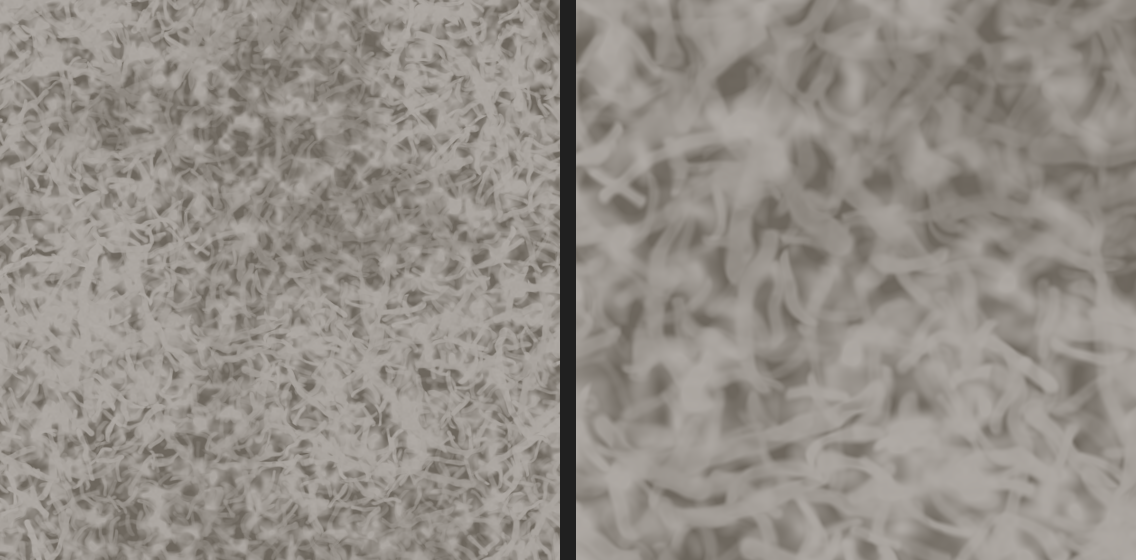
Left: the whole. Right: its middle third, enlarged.
A WebGL 1 fragment shader for this texture:

```glsl
precision highp float;
// Pale matted fibres, short and curved, over a mottled grey-brown ground.

uniform vec2 u_resolution;

#define DARK_COLOR vec3(0.42, 0.395, 0.36)
#define LIGHT_COLOR vec3(0.69, 0.67, 0.65)
#define GROUND_TONE 0.49
#define GROUND_CONTRAST 1.9
#define GROUND_SCALE 42.0
#define PATCH_SCALE 5.0
#define PATCH_CONTRAST 0.35
#define WARP_AMOUNT 0.007
#define EDGE_SOFTNESS 0.0022
#define MAX_BEND 0.45

float hash(vec2 p) {
  vec3 q = fract(vec3(p.xyx) * vec3(0.1031, 0.1030, 0.0973));
  q += dot(q, q.yzx + 33.33);
  return fract((q.x + q.y) * q.z);
}

float noise(vec2 p) {
  vec2 cell = floor(p);
  vec2 f = fract(p);
  f = f * f * (3.0 - 2.0 * f);
  float low = mix(hash(cell), hash(cell + vec2(1.0, 0.0)), f.x);
  float high = mix(hash(cell + vec2(0.0, 1.0)), hash(cell + vec2(1.0)), f.x);
  return mix(low, high, f.y);
}

// Distance from p to a bent strand centred on the origin, lying along x.
float strandDistance(vec2 p, float halfLength, float bend) {
  p.y += bend * (p.x * p.x - 0.3 * halfLength * halfLength);
  p.x -= clamp(p.x, -halfLength, halfLength);
  return length(p);
}

// Lays one strand per grid cell over the tone; lengths are in cells.
float layFibres(float tone, vec2 uv, float cells, float halfLength,
                float halfWidth, float minOpacity, float seed) {
  vec2 p = uv * cells + seed * 7.3;
  vec2 home = floor(p);
  float soft = EDGE_SOFTNESS * cells;
  float ragged = mix(0.72, 1.0, smoothstep(0.2, 0.6, noise(uv * 115.0 + seed)));
  for (int j = -1; j <= 1; j++) {
    for (int i = -1; i <= 1; i++) {
      vec2 cell = home + vec2(float(i), float(j));
      vec2 key = cell + seed * 31.0;
      vec2 centre = cell + vec2(hash(key + 11.0), hash(key + 23.0));
      float angle = 6.2832 * hash(key + 37.0);
      float c = cos(angle);
      float s = sin(angle);
      vec2 local = mat2(c, -s, s, c) * (p - centre);
      float size = mix(0.55, 1.0, hash(key + 53.0));
      float bend = MAX_BEND * (2.0 * hash(key + 71.0) - 1.0);
      float width = halfWidth * cells * mix(0.7, 1.2, hash(key + 89.0));
      float d = strandDistance(local, halfLength * size, bend);
      float cover = 1.0 - smoothstep(width - soft, width + soft, d);
      float opacity = mix(minOpacity, 1.0, hash(key + 97.0)) * ragged;
      float strandTone = mix(0.88, 1.0, hash(key + 113.0));
      tone = mix(tone, strandTone, cover * opacity);
    }
  }
  return tone;
}

void main() {
  vec2 uv = gl_FragCoord.xy / u_resolution;

  // Small wobble that roughens the strands
  vec2 wobble = vec2(noise(uv * 60.0 + 3.0), noise(uv * 60.0 + 47.0)) - 0.5;
  vec2 warped = uv + WARP_AMOUNT * wobble;

  // Mottled ground with broad darker patches
  float mottle = 0.6 * noise(warped * GROUND_SCALE)
               + 0.4 * noise(warped * GROUND_SCALE * 2.3 + 19.0);
  float broad = noise(uv * PATCH_SCALE + 5.0) - 0.5;
  float tone = GROUND_TONE + GROUND_CONTRAST * (mottle - 0.5);
  tone = clamp(tone + PATCH_CONTRAST * broad, 0.03, 0.95);
  float ground = tone;

  // Fibres from fine and faint to long and solid
  tone = layFibres(tone, warped, 37.0, 0.78, 0.0036, 0.2, 1.0);
  tone = layFibres(tone, warped, 29.0, 0.80, 0.0042, 0.25, 2.0);
  tone = layFibres(tone, warped, 17.0, 0.85, 0.0055, 0.45, 3.0);
  tone = layFibres(tone, warped, 8.0, 0.80, 0.0068, 0.6, 4.0);

  // Thinner cover in the dark patches, and a faint fine grain
  tone = mix(tone, ground, 0.5 * smoothstep(0.1, 0.45, -broad));
  tone += 0.05 * (noise(uv * 230.0) - 0.5);

  gl_FragColor = vec4(mix(DARK_COLOR, LIGHT_COLOR, clamp(tone, 0.0, 1.0)), 1.0);
}
```
